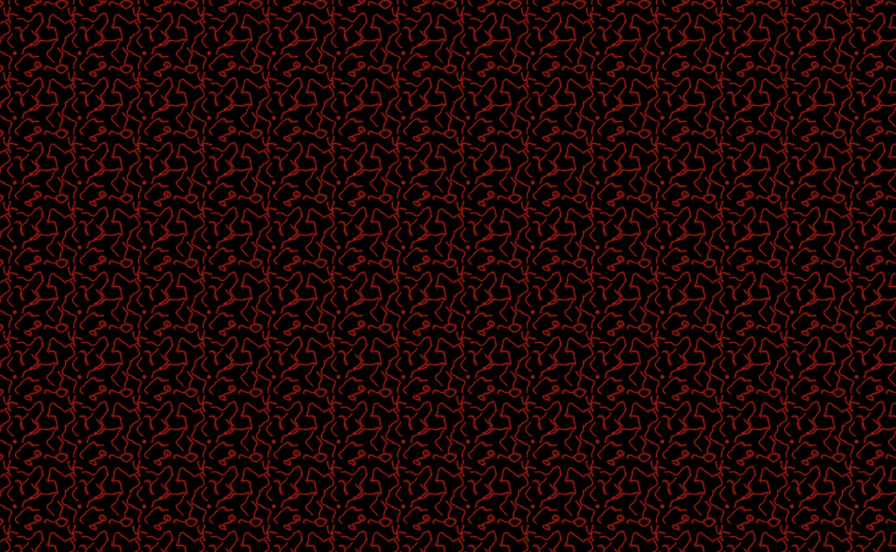
Reproduce this pattern procedurally as a Shadertoy shader.

```glsl
// Dark ground covered by a square tile of thin, wandering red veins.
// Each tile joins bent strokes, a star, a ring, beads and knots by their
// distance; periodic layered sines make the lines wander without seams.
#define REPEATS_ACROSS 13.838
#define TILE_SHIFT vec2(4.619, 2.831)
#define LINE_REACH 0.035
#define LINE_FALLOFF 1.85
#define WARP_AMOUNT 0.017
#define WIGGLE_AMOUNT 0.016
#define WIGGLE_LENGTH 0.22
#define STAR_ARMS 5
#define GROUND_COLOUR vec3(0.008, 0.001, 0.001)
#define VEIN_COLOUR vec3(0.60, 0.104, 0.081)

const float PI = 3.14159265, TAU = 6.2831853;

// Offset from the nearest copy of a centre in the repeating tile
vec2 wrapFrom(vec2 p, vec2 centre) {
    vec2 q = p - centre;
    return q - round(q);
}

// Layered sines with whole frequencies, so the warp repeats with the tile
vec2 wander(vec2 p) {
    vec2 broad = sin(TAU * (2.0 * p.yx + vec2(1.0, -1.0) * p) + vec2(0.4, 2.1));
    vec2 fine = sin(TAU * (5.0 * p.yx + vec2(-2.0, 3.0) * p) + vec2(3.0, 1.2));
    return p + WARP_AMOUNT * (broad + 0.4 * fine);
}

// Distance to a bent, wavy stroke from a to b
float stroke(vec2 p, vec2 a, vec2 b, float bend) {
    vec2 q = wrapFrom(p, 0.5 * (a + b));
    float halfLength = 0.5 * length(b - a);
    vec2 dir = normalize(b - a);
    float along = dot(q, dir);
    float across = dir.x * q.y - dir.y * q.x;
    float x = clamp(along, -halfLength, halfLength);
    float k = 0.5 * PI / halfLength;
    float w = TAU / WIGGLE_LENGTH;
    float curve = bend * cos(k * x) + WIGGLE_AMOUNT * sin(w * x);
    float slope = -bend * k * sin(k * x) + WIGGLE_AMOUNT * w * cos(w * x);
    return length(vec2(along - x, (across - curve) / sqrt(1.0 + slope * slope)));
}

// Distance to the outline of an ellipse
float ring(vec2 p, vec2 centre, vec2 radii) {
    vec2 q = wrapFrom(p, centre) / radii;
    return abs(length(q) - 1.0) * min(radii.x, radii.y);
}

// Distance to a filled spot, soft at its rim like a line
float knot(vec2 p, vec2 centre, float radius) {
    return max(length(wrapFrom(p, centre)) - radius + 0.5 * LINE_REACH, 0.0);
}

// Uneven arms fanning out from a centre
float star(vec2 p, vec2 centre) {
    float d = knot(p, centre, 0.026);
    for (int i = 0; i < STAR_ARMS; i++) {
        float f = float(i);
        float angle = TAU * f / float(STAR_ARMS) + 0.25 * sin(f * 2.7);
        float reach = 0.13 + 0.03 * sin(f * 4.1);
        vec2 tip = centre + reach * vec2(cos(angle), sin(angle));
        d = min(d, stroke(p, centre, tip, 0.02 * sin(f * 1.9)));
    }
    return d;
}

// Distance to all veins of one tile; y runs downward
float veins(vec2 tile) {
    vec2 p = wander(tile);

    // Left side: ring with its threads, arch and hanging line
    float d = ring(p, vec2(0.32, 0.22), vec2(0.085, 0.055));
    d = min(d, stroke(p, vec2(0.24, 0.22), vec2(0.06, 0.27), 0.03));
    d = min(d, stroke(p, vec2(0.28, 0.16), vec2(0.30, -0.08), 0.05));
    d = min(d, stroke(p, vec2(0.14, 0.58), vec2(0.38, 0.52), -0.14));
    d = min(d, stroke(p, vec2(0.14, 0.58), vec2(0.25, 0.80), -0.05));
    d = min(d, stroke(p, vec2(-0.12, 0.88), vec2(0.25, 0.80), -0.06));
    d = min(d, stroke(p, vec2(0.25, 0.80), vec2(0.18, 1.10), 0.07));

    // Middle: star with winding threads, and a lone spot
    d = min(d, star(p, vec2(0.52, 0.40)));
    d = min(d, stroke(p, vec2(0.48, 0.50), vec2(0.40, 0.76), -0.06));
    d = min(d, stroke(p, vec2(0.40, 0.76), vec2(0.44, 1.02), 0.05));
    d = min(d, stroke(p, vec2(0.44, 1.02), vec2(0.52, 1.24), -0.06));
    d = min(d, stroke(p, vec2(0.56, 0.68), vec2(0.58, 0.88), 0.05));
    d = min(d, knot(tile, vec2(0.61, 0.99), 0.036));

    // Right side: hook, squiggles and beads
    d = min(d, knot(p, vec2(0.85, 0.88), 0.034));
    d = min(d, stroke(p, vec2(0.85, 0.88), vec2(0.90, 0.66), 0.08));
    d = min(d, stroke(p, vec2(0.85, 0.88), vec2(0.72, 0.98), 0.04));
    d = min(d, stroke(p, vec2(0.74, 0.80), vec2(0.62, 0.60), 0.05));
    d = min(d, stroke(p, vec2(0.74, 0.80), vec2(0.82, 0.56), -0.05));
    d = min(d, stroke(p, vec2(0.64, 0.46), vec2(0.90, 0.40), 0.07));
    d = min(d, stroke(p, vec2(0.90, 0.40), vec2(1.06, 0.50), -0.06));
    d = min(d, stroke(p, vec2(1.06, 0.50), vec2(0.98, 0.74), 0.05));
    d = min(d, stroke(p, vec2(0.70, 0.06), vec2(0.98, 0.08), -0.05));
    d = min(d, stroke(p, vec2(0.70, 0.06), vec2(0.68, 0.26), 0.05));
    d = min(d, stroke(p, vec2(0.83, 0.29), vec2(0.98, 0.18), 0.0));
    d = min(d, ring(p, vec2(0.82, 0.30), vec2(0.040, 0.034)));
    return min(d, ring(p, vec2(0.98, 0.18), vec2(0.044, 0.034)));
}

void mainImage(out vec4 fragColor, in vec2 fragCoord) {
    vec2 fromTop = vec2(fragCoord.x, iResolution.y - fragCoord.y) / iResolution.x;
    vec2 tile = fract(fromTop * REPEATS_ACROSS - TILE_SHIFT);
    float reach = max(LINE_REACH, REPEATS_ACROSS / iResolution.x);
    float line = pow(clamp(1.0 - veins(tile) / reach, 0.0, 1.0), LINE_FALLOFF);
    fragColor = vec4(mix(GROUND_COLOUR, VEIN_COLOUR, line), 1.0);
}
```
